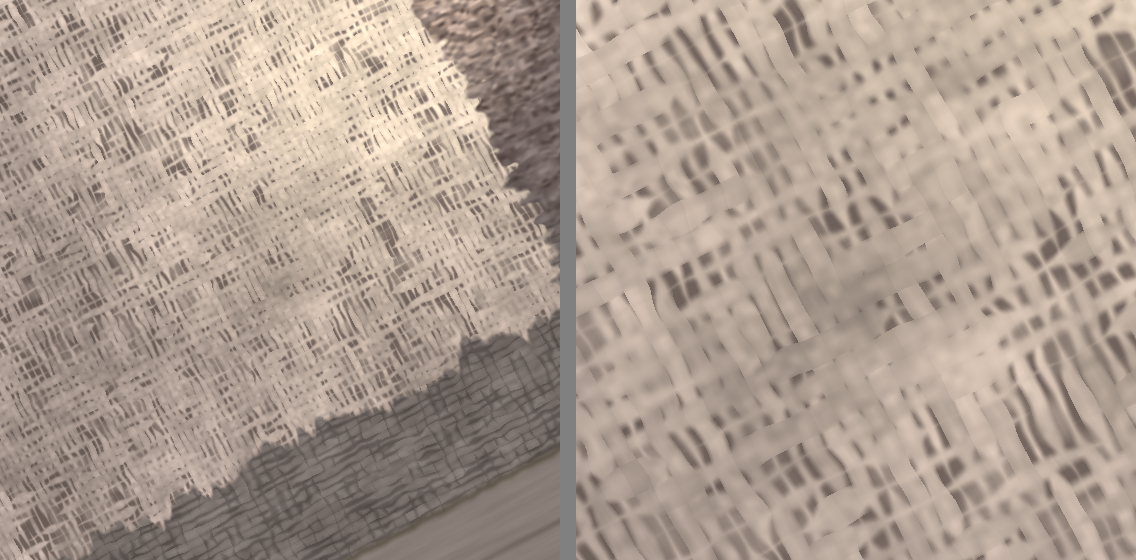
Left: the whole. Right: its middle third, enlarged.
A Shadertoy shader for this texture:

```glsl
// A worn, pale woven rug lying aslant, with a ragged edge over a grey border
// and a strip of floor. Two crossed sets of threads of varying width leave
// dark slots between them; soft noise adds stains and uneven light.

float hash(vec2 p) {
    return fract(sin(dot(p, vec2(127.1, 311.7))) * 43758.5453);
}

float noise(vec2 p) {
    vec2 i = floor(p), f = fract(p);
    f = f * f * (3.0 - 2.0 * f);
    return mix(mix(hash(i), hash(i + vec2(1, 0)), f.x),
               mix(hash(i + vec2(0, 1)), hash(i + vec2(1, 1)), f.x), f.y);
}

float fbm(vec2 p) {
    float sum = 0.0, amp = 0.5;
    for (int i = 0; i < 4; i++) {
        sum += amp * noise(p);
        p = p * 2.03 + 17.3;
        amp *= 0.5;
    }
    return sum / 0.9375;
}

// Threads run along y, one per unit of x: returns coverage and brightness.
vec2 threads(vec2 p, float fullness, float blur) {
    float id = floor(p.x);
    float along = p.y + 40.0 * hash(vec2(id, 3.0));
    float width = fullness + 0.75 * (noise(vec2(id * 7.0, along)) - 0.5);
    float off = abs(fract(p.x) - 0.5);
    float cover = 1.0 - smoothstep(width - blur, width + blur, off);
    float tone = noise(vec2(id * 5.0 + 90.0, along * 0.8)) - 0.9 * off;
    return vec2(cover, tone);
}

// Pale open weave: u runs along the weft, v along the warp.
vec3 rugColor(vec2 r, vec2 uv, float stain) {
    vec2 toLamp = uv - vec2(0.66, 0.90);
    float glow = exp(-5.0 * dot(toLamp, toLamp));
    float density = 0.35 * (fbm(r * 9.0 + 5.0) - 0.5) + 0.09 * glow;
    vec2 warp = threads(vec2(r.x * 78.0, r.y * 30.0), 0.30 + density, 0.19);
    vec2 weft = threads(vec2(r.y * 56.0, r.x * 30.0), 0.20 + density, 0.17);
    float cover = 1.0 - (1.0 - warp.x) * (1.0 - weft.x);
    float tone = mix(warp.y, weft.y, 0.6 * weft.x);

    // Light falls from the upper right and cools to the lower left
    float light = 0.605 + 0.09 * uv.y + 0.17 * glow;
    light += 0.26 * (stain - 0.5) + 0.13 * (tone - 0.25);
    light += 0.09 * (noise(r * 150.0) - 0.5);
    vec3 tint = mix(vec3(1.06, 0.96, 0.905), vec3(1.07, 0.98, 0.87), glow);
    vec3 yarn = tint * light;

    // Slots vary from deep and dark to nearly filled
    float depth = 0.45 + 0.55 * smoothstep(0.2, 0.7, noise(r * vec2(50.0, 35.0) + 8.0));
    vec3 hole = vec3(0.415, 0.365, 0.34) * (0.88 + 0.24 * stain + 0.2 * glow);
    return mix(yarn, hole, depth * (1.0 - cover));
}

// Dense grey border: tiles below, fine ribs and bright crumbs at the right.
vec3 borderColor(vec2 r, vec2 uv, float stain) {
    vec2 q = r + 0.004 * vec2(noise(r * 45.0), noise(r * 45.0 + 60.0));
    vec2 warp = threads(vec2(q.x * 44.0, q.y * 50.0), 0.52, 0.2);
    vec2 weft = threads(vec2(q.y * 66.0, q.x * 32.0), 0.44, 0.2);
    float tile = warp.x * weft.x;
    vec3 grey = vec3(0.455, 0.418, 0.402) * (0.9 + 0.2 * stain);
    vec3 col = grey * mix(0.84, 1.05, tile) + 0.07 * (weft.y - 0.3);
    col += 0.05 * (noise(q * vec2(90.0, 130.0)) - 0.5);

    float rib = noise(vec2(q.x * 22.0, q.y * 115.0));
    float crumb = noise(q * vec2(95.0, 150.0));
    float shine = smoothstep(0.65, 1.0, uv.y) * smoothstep(1.08, 0.78, uv.x);
    vec3 side = vec3(0.42, 0.37, 0.36) + 0.17 * (rib - 0.5);
    side += vec3(0.32, 0.27, 0.22) * shine * (0.3 + crumb);
    side += 0.13 * (crumb - 0.5);
    return mix(col, side, smoothstep(0.48, 0.68, uv.y));
}

// Smooth boards with a faint grain along the border.
vec3 floorColor(vec2 r) {
    float grain = fbm(vec2(r.x * 7.0, r.y * 90.0));
    vec3 col = vec3(0.53, 0.485, 0.46) + 0.09 * (grain - 0.5);
    return col * (1.0 - 0.15 * exp(-pow((r.y + 0.40) / 0.006, 2.0)));
}

void mainImage(out vec4 fragColor, in vec2 fragCoord) {
    vec2 uv = fragCoord / iResolution.xy;

    // Weave axes, tilted and slightly rippled
    float c = cos(0.48), s = sin(0.48);
    vec2 r = vec2(c * uv.x + s * uv.y, c * uv.y - s * uv.x);
    vec2 ripple = vec2(fbm(r * 4.0), fbm(r * 4.0 + 31.0)) - 0.5;
    vec2 w = r + 0.016 * ripple;
    w += 0.004 * vec2(noise(r * 60.0), noise(r * 60.0 + 9.0));
    float stain = fbm(w * vec2(6.0, 9.0) + 2.0);

    // Ragged edge: loose warp ends below, frayed tufts at the right
    float ends = 0.05 * noise(vec2(r.x * 14.0, 1.0)) + 0.035 * noise(vec2(r.x * 60.0, 4.0));
    float tufts = 0.06 * fbm(r * 13.0) + 0.04 * noise(r * vec2(30.0, 75.0));
    float inside = min(r.y + 0.015 + ends, 1.075 + tufts - r.x);
    inside += 0.014 * (noise(r * vec2(85.0, 50.0)) - 0.5);
    float rug = smoothstep(-0.006, 0.010, inside);

    vec3 border = borderColor(w, uv, stain);
    border *= 1.0 - 0.08 * exp(-max(-inside, 0.0) * 60.0);
    vec3 col = mix(border, rugColor(w, uv, stain), rug);

    // Floor strip behind a dark bound seam
    float seam = r.y + 0.285 + 0.004 * noise(vec2(r.x * 50.0, 2.0));
    col = mix(floorColor(r), col, smoothstep(-0.003, 0.003, seam));
    vec3 binding = vec3(0.36, 0.325, 0.28);
    col = mix(col, binding, 0.8 * exp(-pow(seam / 0.007, 2.0)));

    fragColor = vec4(clamp(col, 0.0, 1.0), 1.0);
}
```
